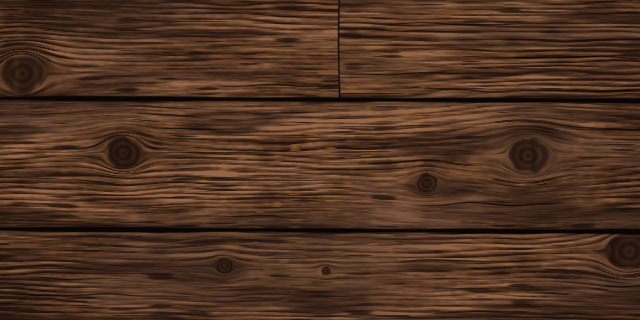
Reproduce this texture procedurally as a Shadertoy shader.

```glsl
const float TAU = 6.28319;
const float JOINT_X = 1.06;
const vec3 SHADOW = vec3(0.03, 0.018, 0.014);
const vec3 UMBER = vec3(0.14, 0.075, 0.055);
const vec3 BROWN = vec3(0.25, 0.15, 0.09);
const vec3 CHESTNUT = vec3(0.35, 0.22, 0.14);
const vec3 TAN = vec3(0.45, 0.295, 0.20);
const vec3 STRAW = vec3(0.58, 0.40, 0.28);
const vec3 GOLD = vec3(0.62, 0.42, 0.20);
const vec3 WEATHERED = vec3(0.28, 0.19, 0.15);

float hash(vec2 p) {
    return fract(sin(dot(p, vec2(127.1, 311.7))) * 43758.5);
}

float noise(vec2 p) {
    vec2 i = floor(p), f = fract(p);
    f = f * f * (3.0 - 2.0 * f);
    float low = mix(hash(i), hash(i + vec2(1, 0)), f.x);
    float high = mix(hash(i + vec2(0, 1)), hash(i + vec2(1, 1)), f.x);
    return mix(low, high, f.y);
}

// Slightly tilted gaps between the three rows
float lowerSeam(float x) { return 0.284 - 0.004 * x; }
float upperSeam(float x) { return 0.693 - 0.004 * x; }

float rowIndex(vec2 p) {
    return step(lowerSeam(p.x), p.y) + step(upperSeam(p.x), p.y);
}

// Knot centre in xy, radius in z
vec3 knotAt(float i) {
    float y = 0.5 + 0.27 * cos(1.3 * i) - 0.05 * i;
    return vec3(0.07 + 0.316 * i, y, 0.035 + 0.022 * cos(1.1 * i));
}

// Vertical shift that makes the grain flow around a knot
float flowAround(vec2 d, float radius) {
    vec2 e = d * vec2(0.8, 1.0);
    float r2 = radius * radius;
    return -e.y * r2 / max(dot(e, e), r2);
}

float line(float dist, float width, float soft) {
    return 1.0 - smoothstep(width - soft, width + soft, abs(dist));
}

// Slow rise to pale wood, quick fall to the dark ring edge
float growthRing(float phase) {
    float f = fract(phase);
    return smoothstep(0.0, 0.6, f) * (1.0 - smoothstep(0.8, 1.0, f));
}

float crack(vec2 g, float rows, float px) {
    float row = floor(g.y * rows);
    float run = noise(vec2(g.x * 2.2 + row * 5.3, row * 7.7));
    float wobble = 0.2 * (noise(vec2(g.x * 9.0, row)) - 0.5);
    float dist = (fract(g.y * rows) - 0.5 + wobble) / rows;
    float width = 0.009 * max(run - 0.6, 0.0);
    return line(dist, width, px) * smoothstep(0.6, 0.72, run);
}

vec3 woodColor(float tone) {
    float s = tone * 4.0;
    vec3 c = mix(UMBER, BROWN, clamp(s, 0.0, 1.0));
    c = mix(c, CHESTNUT, clamp(s - 1.0, 0.0, 1.0));
    c = mix(c, TAN, clamp(s - 2.0, 0.0, 1.0));
    return mix(c, STRAW, clamp(s - 3.0, 0.0, 1.0));
}

void mainImage(out vec4 fragColor, in vec2 fragCoord) {
    float px = 1.0 / iResolution.y;
    vec2 p = fragCoord * px;
    float row = rowIndex(p);
    float plank = row + step(1.5, row) * step(JOINT_X, p.x);

    // Knots bend the grain of their own row
    float shift = 0.0, core = 0.0, rim = 0.0, halo = 0.0, knotRing = 0.0;
    for (float i = 0.0; i < 7.0; i++) {
        vec3 k = knotAt(i);
        float own = 1.0 - step(0.5, abs(rowIndex(k.xy) - row));
        vec2 d = p - k.xy;
        float rough = 0.85 + 0.3 * noise(d / k.z * 1.8 + i * 9.0);
        float r = length(d * vec2(0.9, 1.0)) / (k.z * rough);
        float inside = own * (1.0 - smoothstep(0.75, 1.05, r));
        shift += own * flowAround(d, k.z);
        core = max(core, inside);
        rim = max(rim, own * line(r - 0.95, 0.06, 0.14));
        halo = max(halo, own * exp(-r * r * 0.45));
        knotRing += inside * (0.5 + 0.5 * sin(r * 14.0 + 5.0 * rough));
    }

    // Grain coordinates: along the plank, then across it
    vec2 g = vec2(p.x + plank * 4.3, p.y + shift + plank * 3.7);
    float warp = 2.8 * noise(g * vec2(1.5, 6.0)) + 0.9 * noise(g * vec2(6.0, 34.0));
    float ring = growthRing(g.y * 54.0 + warp);
    float strength = 0.3 + 0.7 * smoothstep(0.2, 0.7, noise(g * vec2(1.7, 8.0) + 31.0));
    float fibre = 0.6 * noise(g * vec2(14.0, 190.0)) + 0.4 * noise(g * vec2(5.0, 85.0));
    float grit = noise(g * vec2(60.0, 230.0) + 19.0);
    float patches = noise(g * vec2(2.5, 13.0) + 57.0);
    vec2 off = (p - vec2(1.05, 0.5)) / vec2(1.05, 0.6);

    float tone = 0.64 + 0.66 * strength * (ring - 0.52) + 0.95 * (fibre - 0.5);
    tone += 0.2 * (grit - 0.5) + 0.55 * (patches - 0.5);
    tone -= 0.28 * dot(off, off) + 0.25 * halo;
    vec3 color = woodColor(tone);

    // Weathered sheen, fine gold flecks, dark stains and pores
    float sheen = smoothstep(0.5, 0.8, noise(g * vec2(2.0, 9.0) + 83.0));
    color = mix(color, WEATHERED, 0.35 * sheen);
    float fleck = smoothstep(0.72, 0.9, noise(g * vec2(18.0, 170.0) + 11.0));
    color = mix(color, GOLD, 0.55 * fleck * exp(-1.8 * dot(off, off)));
    float stain = smoothstep(0.62, 0.85, noise(g * vec2(3.0, 24.0) + 7.0));
    color = mix(color, UMBER, 0.6 * stain * (1.1 - 0.5 * fibre));
    float pore = smoothstep(0.74, 0.9, noise(g * vec2(8.0, 130.0) + 43.0));
    color = mix(color, UMBER * 0.7, 0.7 * pore);

    // Knot wood and splits
    vec3 heart = mix(UMBER * 0.8, BROWN, knotRing * 0.6) * (0.75 + 0.5 * grit);
    color = mix(color, heart, core * 0.85);
    color = mix(color, SHADOW, 0.55 * rim);
    color = mix(color, SHADOW, 0.85 * crack(g, 19.0, px) * (1.0 - core));

    // Gaps, with a worn lip below each one
    float low = p.y - lowerSeam(p.x), high = p.y - upperSeam(p.x);
    float gap = abs(low) < abs(high) ? low : high;
    float width = 0.004 + 0.006 * noise(vec2(p.x * 4.0, 3.0));
    color = mix(color, TAN, 0.4 * line(gap + 0.014, 0.003, 0.004));
    color *= 1.0 - 0.5 * exp(-abs(gap) * 90.0);
    color = mix(color, SHADOW, line(gap, width, px * 1.2));
    float joint = p.x - JOINT_X - 0.002 * sin(p.y * TAU * 2.0);
    color = mix(color, SHADOW, step(1.5, row) * line(joint, 0.002, px));

    fragColor = vec4(color, 1.0);
}
```
